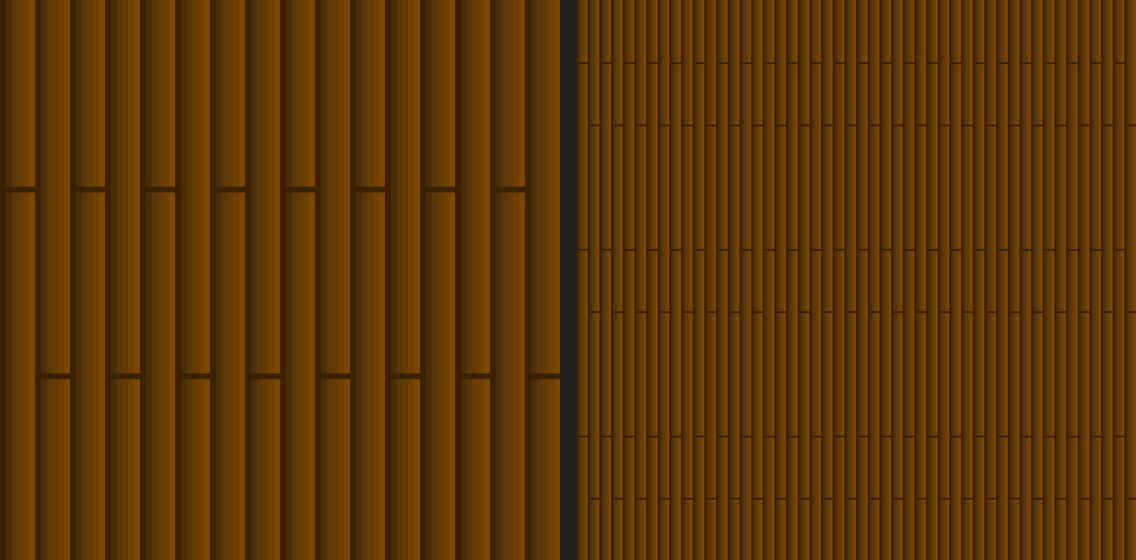
Left: one tile. Right: repeated 3 by 3.
A Shadertoy shader for this texture:

```glsl
// Upright wooden planks with stepped shading, dark gaps and staggered end joints.

// Shade of each vertical band across a plank; the gap closes the cycle.
vec3 bandColor(int band) {
    vec3 shades[6] = vec3[6](
        vec3(0.228, 0.130, 0.000),  // gap
        vec3(0.295, 0.178, 0.012),
        vec3(0.347, 0.216, 0.035),
        vec3(0.404, 0.226, 0.000),
        vec3(0.440, 0.250, 0.000),
        vec3(0.478, 0.274, 0.014)); // lit edge
    return shades[band % 6];
}

// Coverage ramp one pixel wide, with its middle at zero distance.
float edge(float dist, float pixel) {
    return clamp(dist / pixel + 0.5, 0.0, 1.0);
}

void mainImage(out vec4 fragColor, in vec2 fragCoord) {
    vec2 uv = fragCoord / iResolution.xy;
    vec2 pixel = 96.0 / iResolution.xy;  // pixel size in band widths

    // 16 planks of six bands, cut in the middle of the gap
    float across = uv.x * 16.0 - 0.5 / 6.0;
    float plank = floor(across);
    float x = fract(across) * 6.0 + 0.5;

    // Stepped shading from the gap to the lit edge and back to the gap
    vec3 color = bandColor(0);
    for (int i = 1; i <= 6; i++) {
        color = mix(color, bandColor(i), edge(x - float(i), pixel.x));
    }

    // End joints, one per plank, staggered between neighbours
    float jointY = mod(plank, 2.0) < 0.5 ? 63.5 : 31.5;
    float joint = edge(0.5 - abs(uv.y * 96.0 - jointY), pixel.y);
    color = mix(color, bandColor(0), joint);

    fragColor = vec4(color, 1.0);
}
```
